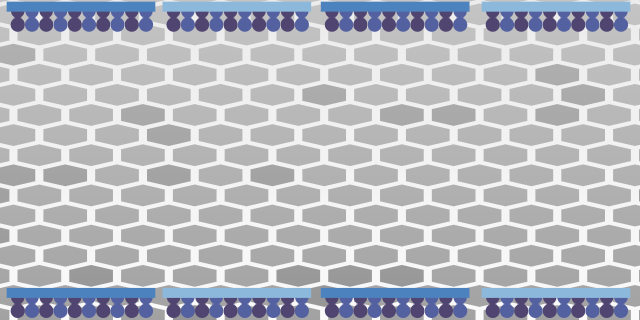
Write a Shadertoy shader that draws this pattern.

```glsl
float hash(vec2 cell) {
    vec3 h = fract(cell.xyx * vec3(0.1031, 0.1030, 0.0973));
    h += dot(h, h.yzx + 33.33);
    return fract((h.x + h.y) * h.z);
}

float hexagon(vec2 p) {
    p = abs(p);
    return max(p.x - 26.2, (p.y + 0.23 * p.x - 13.1) * 0.975);
}

float box(vec2 p, vec2 halfSize) {
    vec2 d = abs(p) - halfSize;
    return length(max(d, 0.0)) + min(max(d.x, d.y), 0.0);
}

// Half-hidden upper disc joined to a hanging ball by a soft neck
float tassel(vec2 p) {
    float cap = length(p - vec2(0.0, 13.5)) - 8.0;
    float ball = length(p - vec2(0.0, 29.6)) - 8.5;
    float blend = max(3.0 - abs(cap - ball), 0.0);
    return min(cap, ball) - blend * blend / 12.0;
}

void mainImage(out vec4 fragColor, in vec2 fragCoord) {
    // Canvas height is 384 units, y runs downward
    float unit = 384.0 / iResolution.y;
    vec2 p = vec2(fragCoord.x, iResolution.y - fragCoord.y) * unit;
    float fall = p.y / 384.0;
    vec3 color = vec3(mix(0.925, 0.98, fall));

    // Even and odd rows of hexagons form two interleaved grids
    vec2 pitch = vec2(62.15, 48.26);
    for (float odd = 0.0; odd < 2.0; odd++) {
        vec2 grid = (p - vec2(47.2, -6.8)) / pitch - vec2(-0.5, 0.5) * odd;
        vec2 cell = round(grid);
        float shade = mix(0.77, 0.635, fall);
        shade *= hash(vec2(cell.x, 2.0 * cell.y + odd) + 17.0) < 0.08 ? 0.92 : 1.0;
        float d = hexagon((grid - cell) * pitch);
        color = mix(color, vec3(shade), clamp(0.5 - d / unit, 0.0, 1.0));
    }

    // Fringed bars along the top and bottom, with slowly widening gaps
    float bar = max(floor((p.x - 2.0) / 190.0), 0.0);
    float start = 8.0 + 187.0 * bar + 1.5 * bar * (bar - 1.0);
    vec2 local = vec2(p.x - start, mod(p.y, 343.5));

    float index = clamp(round((local.x - 13.3) / 17.1), 0.0, 9.0);
    vec3 tasselColor = mix(vec3(0.31, 0.27, 0.44), vec3(0.33, 0.38, 0.63), mod(index, 2.0));
    float d = tassel(local - vec2(13.3 + 17.1 * index, 0.0));
    d = max(d, 8.0 - local.y);
    color = mix(color, tasselColor, clamp(0.5 - d / unit, 0.0, 1.0));

    vec3 barColor = mix(vec3(0.30, 0.51, 0.74), vec3(0.55, 0.72, 0.86), mod(bar, 2.0));
    d = box(local - vec2(89.2, 8.0), vec2(89.2, 6.0));
    color = mix(color, barColor, clamp(0.5 - d / unit, 0.0, 1.0));

    fragColor = vec4(color, 1.0);
}
```
